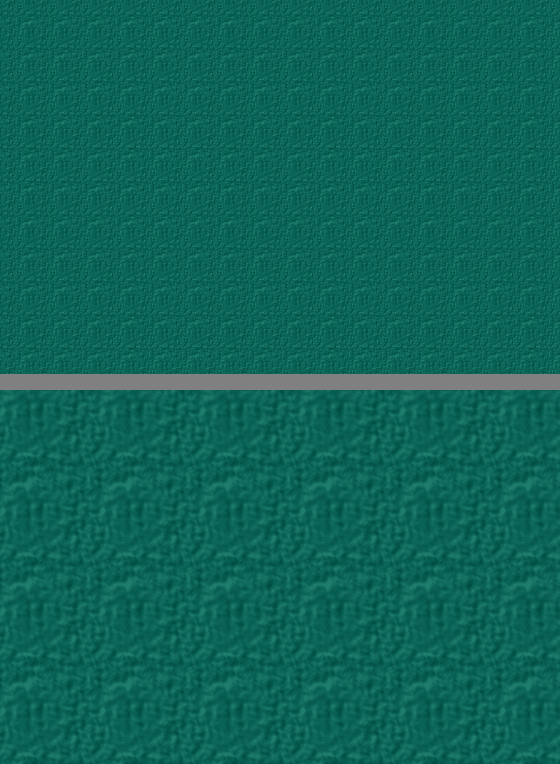
Top: the whole. Bottom: its middle third, enlarged.
This pattern is drawn by a WebGL 1 fragment shader. Its source:

```glsl
precision highp float;
// Embossed green leather paper: one square tile repeated 16.8 times across.
// Each tile is a periodic two-scale cellular grain with an arch, pierced slots and a sill;
// the relief is lit from the upper left by differencing its height.

uniform vec2 u_resolution;

vec2 hash2(vec2 cell) {
  vec2 k = vec2(dot(cell, vec2(127.1, 311.7)), dot(cell, vec2(269.5, 183.3)));
  return fract(sin(k + 4.7) * 43758.545);
}

// Distance to the nearest grain point, wrapping every `period` cells
float cellular(vec2 p, float period) {
  vec2 cell = floor(p);
  vec2 f = p - cell;
  float nearest = 4.0;
  for (int j = -1; j <= 1; j++) {
    for (int i = -1; i <= 1; i++) {
      vec2 o = vec2(float(i), float(j));
      vec2 d = o + hash2(mod(cell + o, period)) - f;
      nearest = min(nearest, dot(d, d));
    }
  }
  return sqrt(nearest);
}

float line(float d, float width) {
  return 1.0 - smoothstep(0.0, width, abs(d));
}

float roundedBox(vec2 p, vec2 halfSize, float radius) {
  vec2 d = abs(p) - halfSize + radius;
  return length(max(d, 0.0)) + min(max(d.x, d.y), 0.0) - radius;
}

// Two columns of three slots in the middle of the tile
float slots(vec2 q) {
  float span = 1.0 - smoothstep(0.13, 0.18, abs(q.y));
  return line(abs(q.x) - 0.065, 0.05) * span * (0.7 + 0.3 * cos(q.y * 58.0));
}

// Tile coordinates, centred on the slots
vec2 tileCoord(vec2 p) {
  return fract(p + 0.5) - 0.5;
}

// Small ripple that bends the straight edges, periodic over the tile
float ripple(vec2 q) {
  vec2 a = q * 6.28319;
  return 0.014 * sin(a.x * 5.0 + a.y * 2.0 + 1.0) + 0.012 * sin(a.x * 3.0 - a.y * 7.0);
}

float archDistance(vec2 q) {
  return roundedBox(q + vec2(0.0, 0.02), vec2(0.29, 0.33), 0.21) + ripple(q);
}

float relief(vec2 p) {
  vec2 q = tileCoord(p);
  vec2 bent = q + 0.5 + vec2(ripple(q.yx), ripple(q));
  float grain = cellular(bent * 13.0, 13.0) + 0.6 * cellular(bent * 6.0, 6.0);

  // The field inside the arch is calmer than the ground around it
  float arch = archDistance(q);
  float roughness = mix(0.7, 1.15, smoothstep(-0.1, 0.05, arch));

  float sill = line(q.y + 0.42 + ripple(q), 0.05) * (1.0 - smoothstep(0.2, 0.28, abs(q.x)));
  float jambs = line(abs(q.x) - 0.19, 0.05) * (1.0 - smoothstep(0.12, 0.2, abs(q.y)));
  return -grain * roughness + 0.3 * line(arch, 0.06) + 0.4 * sill
         + 0.15 * jambs - 0.5 * slots(q);
}

void main() {
  vec2 p = gl_FragCoord.xy / u_resolution.x * 16.8 - vec2(0.963, 0.225);
  vec2 q = tileCoord(p);

  // Emboss: slope towards the light, with raised edges paler and slots in shadow
  vec2 light = vec2(-0.02, 0.02);
  float shade = 2.5 * (relief(p - light) - relief(p + light));
  shade += 0.3 * line(archDistance(q), 0.09) - 0.9 * slots(q);
  shade = clamp(shade, -2.4, 2.0);

  vec3 shadow = vec3(0.02, 0.35, 0.30);
  vec3 body = vec3(0.04, 0.39, 0.34);
  vec3 highlight = vec3(0.08, 0.44, 0.38);
  vec3 color = body + max(shade, 0.0) * (highlight - body) + min(shade, 0.0) * (body - shadow);
  gl_FragColor = vec4(color, 1.0);
}
```
